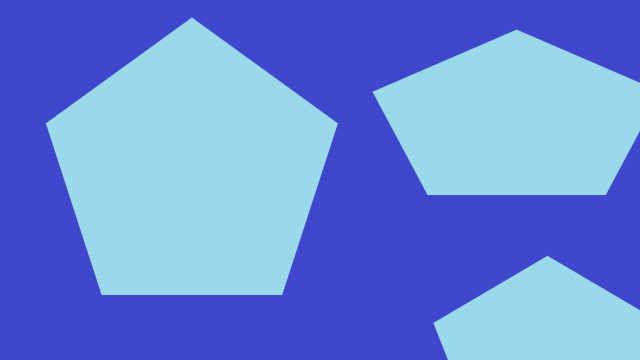
Give the GLSL for this background, as a WebGL 2 fragment shader.

```glsl
#version 300 es
precision highp float;

uniform vec2 u_resolution;
out vec4 fragColor;

#define FIELD_COLOR vec3(0.247, 0.282, 0.800)
#define SHAPE_COLOR vec3(0.600, 0.851, 0.918)
// Each pentagon: apex x, apex y, half width, height, in canvas heights
#define LEFT_PENTAGON  vec4(0.5330, 0.9514, 0.4057, 0.7708)
#define UPPER_PENTAGON vec4(1.4352, 0.9178, 0.4005, 0.4595)
#define LOWER_PENTAGON vec4(1.5208, 0.2894, 0.3171, 0.4930)
// Depth of each pentagon's shoulders as a share of its height
#define SHOULDERS vec3(0.3815, 0.3760, 0.3780)
#define BASE_RATIO 0.618
#define EDGE_PIXELS 1.0

// Signed distance to the line a-b, positive on its left side
float lineDistance(vec2 p, vec2 a, vec2 b) {
    vec2 direction = normalize(b - a);
    return dot(p - a, vec2(-direction.y, direction.x));
}

// Mirrored convex pentagon, negative inside
float pentagonDistance(vec2 p, vec4 shape, float shoulderRatio) {
    vec2 size = shape.zw;
    p -= shape.xy;
    p.x = abs(p.x);
    vec2 shoulder = size * vec2(1.0, -shoulderRatio);
    vec2 base = size * vec2(BASE_RATIO, -1.0);
    float roof = lineDistance(p, vec2(0.0), shoulder);
    float side = lineDistance(p, shoulder, base);
    return max(max(roof, side), base.y - p.y);
}

void main() {
    vec2 p = gl_FragCoord.xy / u_resolution.y;
    vec4 pentagons[3] = vec4[3](LEFT_PENTAGON, UPPER_PENTAGON, LOWER_PENTAGON);
    vec3 shoulders = SHOULDERS;

    // Union of all pentagons
    float distanceToShape = 1e3;
    for (int i = 0; i < 3; i++) {
        distanceToShape = min(distanceToShape, pentagonDistance(p, pentagons[i], shoulders[i]));
    }

    // Edge smoothing about one pixel wide
    float edge = EDGE_PIXELS / u_resolution.y;
    float coverage = clamp(0.5 - distanceToShape / edge, 0.0, 1.0);
    fragColor = vec4(mix(FIELD_COLOR, SHAPE_COLOR, coverage), 1.0);
}
```
